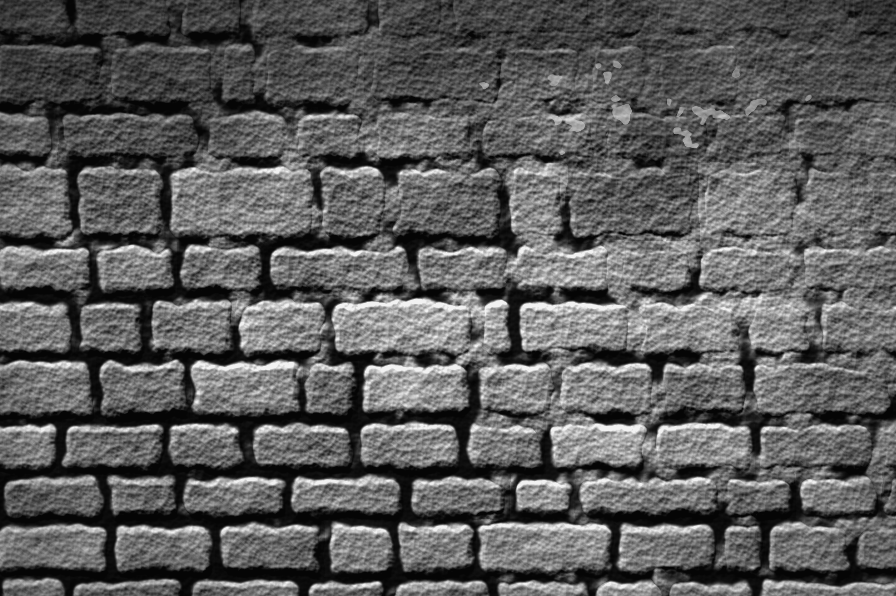
Write a WebGL 2 fragment shader that draws this texture.

```glsl
#version 300 es
precision highp float;
// Weathered wall of rough stone blocks in eleven uneven courses, in grey.
// Jittered block outlines and cellular chips form a height field, which is
// lit from above so that ledges shine and open joints fall into black.
uniform vec2 u_resolution;
out vec4 fragColor;

// Upper edge of each course, measured downward from the top of the wall.
const float COURSE_TOP[12] = float[12](-0.035, 0.068, 0.182, 0.274, 0.406,
    0.498, 0.602, 0.704, 0.794, 0.873, 0.968, 1.06);

float hash(vec2 p) {
    vec3 q = fract(p.xyx * vec3(0.1031, 0.1030, 0.0973));
    q += dot(q, q.yzx + 33.33);
    return fract((q.x + q.y) * q.z);
}

// Distance to the nearest scattered point.
float cells(vec2 p) {
    vec2 cell = floor(p), f = p - cell;
    float nearest = 2.0;
    for (int y = -1; y <= 1; y++)
        for (int x = -1; x <= 1; x++) {
            vec2 o = vec2(x, y);
            vec2 point = o + vec2(hash(cell + o + 51.0), hash(cell + o + 187.0)) - f;
            nearest = min(nearest, dot(point, point));
        }
    return sqrt(nearest);
}

// Layered sines, roughly -1 to 1.
float waves(vec2 p) {
    float sum = 0.0, amp = 0.5;
    for (int i = 0; i < 4; i++) {
        p = mat2(0.8, 0.6, -0.6, 0.8) * p * 1.7 + 2.3;
        sum += amp * sin(p.x + 1.7 * sin(p.y));
        amp *= 0.6;
    }
    return sum;
}

// Position of a vertical joint, in block widths.
float joint(float n, float row) {
    return n + 0.74 * (hash(vec2(n + 40.0, row * 7.0 + 3.0)) - 0.5);
}

// Height of the wall; also gives how solid it is and a random tone per block.
float wallHeight(vec2 p, out float solid, out float tone) {
    float chips = cells(p * 27.0);
    vec2 q = p + 0.004 * vec2(waves(p * 17.0), waves(p.yx * 15.0 + 4.0));
    float down = 1.0 - q.y;

    // Find the course and the block.
    int course = 0;
    for (int i = 1; i < 11; i++) course += int(down > COURSE_TOP[i]);
    float row = float(course);
    float blockWidth = 0.165;
    float shift = hash(vec2(row * 3.0 + 9.0, 71.0));
    float s = q.x / blockWidth + shift;
    float n = floor(s);
    if (s < joint(n, row)) n -= 1.0;
    else if (s > joint(n + 1.0, row)) n += 1.0;
    vec2 low = vec2((joint(n, row) - shift) * blockWidth, COURSE_TOP[course]);
    vec2 high = vec2((joint(n + 1.0, row) - shift) * blockWidth, COURSE_TOP[course + 1]);
    tone = hash(vec2(n + 17.0, row + 29.0));

    // Rounded block with chipped edges.
    float gap = 0.004 + 0.004 * hash(vec2(n + 5.0, row + 83.0));
    vec2 d = abs(vec2(q.x, down) - 0.5 * (low + high)) - 0.5 * (high - low) + gap + 0.017;
    float edge = length(max(d, 0.0)) + min(max(d.x, d.y), 0.0) - 0.017;
    edge += 0.010 * (chips - 0.45);
    float body = 1.0 - smoothstep(-0.014, 0.004, edge);

    // Mortar survives mostly toward the upper right.
    float mortar = 0.85 * smoothstep(0.1, 0.85,
        0.6 * p.y + 0.35 * p.x - 0.2 + 0.4 * waves(p * 20.0));
    solid = max(body, mortar);

    float rough = 0.35 * chips + 0.27 * cells(p * vec2(52.0, 68.0) + 7.0)
                + 0.2 * cells(p * vec2(120.0, 138.0) + 31.0);
    return solid + rough * (1.0 + 0.3 * p.y) + 0.12 * waves(p * 30.0);
}

void main() {
    vec2 p = gl_FragCoord.xy / u_resolution.y;
    float aspect = u_resolution.x / u_resolution.y;
    float solid, tone, unusedA, unusedB;
    float here = wallHeight(p, solid, tone);
    float near = wallHeight(p + vec2(-0.0016, 0.0038), unusedA, unusedB);
    float far = wallHeight(p + vec2(-0.004, 0.012), unusedA, unusedB);

    // Light from above, with shadows cast by overhanging blocks.
    float grey = 0.47 + 0.17 * (tone - 0.5) + 0.07 * waves(p * 9.0);
    grey += 1.15 * (here - near);
    grey *= 1.0 - 0.75 * smoothstep(0.2, 0.85, far - here);
    grey *= mix(0.1, 1.0, smoothstep(0.05, 0.6, solid));

    // Dark grime on the upper courses.
    float grime = smoothstep(0.6, 0.95, p.y + 0.12 * waves(p * 7.0 + 3.0));
    grey *= 1.0 - 0.32 * grime;

    // Pale flakes of old plaster.
    vec2 patchAt = (p - vec2(1.08, 0.82)) / vec2(0.42, 0.12);
    float flakes = waves(p * vec2(24.0, 30.0) + 11.0) - 0.9 * dot(patchAt, patchAt);
    flakes = smoothstep(0.42, 0.52, flakes + 0.3 * (cells(p * 60.0) - 0.45));
    grey = mix(grey, 0.72 + 0.3 * (here - near), 0.8 * flakes);

    // Brighter right of centre, darker toward the corners.
    vec2 c = (p - vec2(0.54 * aspect, 0.42)) / vec2(aspect, 1.0);
    grey *= 1.14 - 0.95 * dot(c, c);
    fragColor = vec4(vec3(clamp(grey, 0.02, 0.95)), 1.0);
}
```
